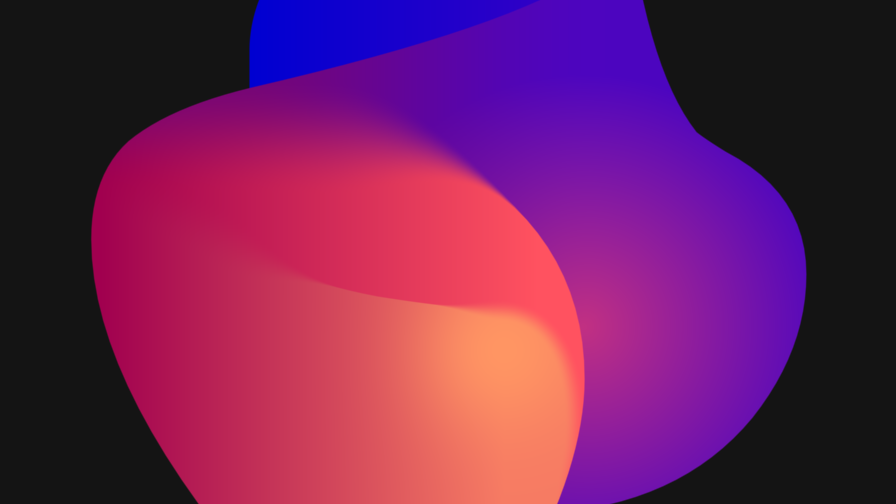
A Shadertoy shader for this background:

```glsl
struct Path { vec2 pen; float dist; float side; };

Path moveTo(vec2 start) {
    return Path(start, 1e3, 1.0);
}

// Straight edge: nearest distance plus an even-odd inside test
void lineTo(inout Path path, vec2 p, vec2 end) {
    vec2 e = end - path.pen, w = p - path.pen;
    float along = clamp(dot(w, e) / dot(e, e), 0.0, 1.0);
    path.dist = min(path.dist, length(w - e * along));
    if ((path.pen.y > p.y) != (end.y > p.y) && w.x < e.x * w.y / e.y) path.side = -path.side;
    path.pen = end;
}

// Quadratic Bezier edge, split into short lines
void curveTo(inout Path path, vec2 p, vec2 ctrl, vec2 end) {
    const int STEPS = 12;
    vec2 start = path.pen;
    for (int i = 1; i <= STEPS; i++) {
        float t = float(i) / float(STEPS);
        lineTo(path, p, mix(mix(start, ctrl, t), mix(ctrl, end, t), t));
    }
}

// Coverage of a path with a given edge softness
float cover(Path path, float softness) {
    return smoothstep(-softness, softness, -path.dist * path.side);
}

Path bodyPath(vec2 p) {
    Path s = moveTo(vec2(0.44, -0.065));
    lineTo(s, p, vec2(0.394, 0.0));
    curveTo(s, p, vec2(0.181, 0.294), vec2(0.181, 0.525));
    curveTo(s, p, vec2(0.181, 0.653), vec2(0.255, 0.720));
    curveTo(s, p, vec2(0.336, 0.787), vec2(0.498, 0.826));
    curveTo(s, p, vec2(0.891, 0.917), vec2(1.076, 1.002));
    lineTo(s, p, vec2(1.262, 1.069));
    curveTo(s, p, vec2(1.303, 0.838), vec2(1.382, 0.738));
    curveTo(s, p, vec2(1.398, 0.725), vec2(1.440, 0.699));
    curveTo(s, p, vec2(1.600, 0.616), vec2(1.600, 0.456));
    curveTo(s, p, vec2(1.600, 0.306), vec2(1.493, 0.171));
    curveTo(s, p, vec2(1.384, 0.039), vec2(1.204, -0.002));
    lineTo(s, p, vec2(1.1, -0.065));
    lineTo(s, p, vec2(0.44, -0.065));
    return s;
}

Path coralPath(vec2 p) {
    Path s = moveTo(vec2(-0.23, 0.734));
    curveTo(s, p, vec2(0.231, 0.741), vec2(0.671, 0.727));
    curveTo(s, p, vec2(0.861, 0.727), vec2(0.995, 0.613));
    curveTo(s, p, vec2(1.160, 0.472), vec2(1.160, 0.248));
    curveTo(s, p, vec2(1.160, 0.120), vec2(1.088, -0.042));
    lineTo(s, p, vec2(1.0, -0.3));
    lineTo(s, p, vec2(-0.23, -0.3));
    lineTo(s, p, vec2(-0.23, 0.734));
    return s;
}

Path amberPath(vec2 p) {
    Path s = moveTo(vec2(-0.23, 0.8));
    curveTo(s, p, vec2(0.3, 0.62), vec2(0.463, 0.514));
    curveTo(s, p, vec2(0.579, 0.444), vec2(0.748, 0.412));
    curveTo(s, p, vec2(0.891, 0.389), vec2(0.995, 0.384));
    curveTo(s, p, vec2(1.076, 0.380), vec2(1.116, 0.299));
    curveTo(s, p, vec2(1.150, 0.225), vec2(1.139, 0.109));
    lineTo(s, p, vec2(1.07, -0.3));
    lineTo(s, p, vec2(-0.23, -0.3));
    lineTo(s, p, vec2(-0.23, 0.8));
    return s;
}

// Linear colour ramp between two positions
vec3 ramp(vec3 from, vec3 to, float a, float b, float x) {
    return mix(from, to, clamp((x - a) / (b - a), 0.0, 1.0));
}

// Violet field with a pink heart, turning plum to the left
vec3 violetField(vec2 p) {
    vec3 violet = vec3(0.30, 0.02, 0.75), pink = vec3(0.76, 0.19, 0.51), plum = vec3(0.46, 0.02, 0.46);
    vec3 color = ramp(pink, violet, 0.0, 0.5, distance(p, vec2(1.157, 0.352)));
    return mix(plum, color, smoothstep(0.42, 1.2, p.x));
}

// Crimson to coral, with the amber lobe and its glow
vec3 warmField(vec2 p, float pixel) {
    vec3 crimson = vec3(0.63, 0.0, 0.31), coral = vec3(1.0, 0.32, 0.375);
    vec3 amber = vec3(0.965, 0.48, 0.39), peach = vec3(1.0, 0.585, 0.39);
    vec3 upper = ramp(crimson, coral, 0.21, 1.065, p.x);
    vec3 lower = ramp(crimson, amber, 0.2, 1.0, p.x);
    vec2 fromGlow = p - vec2(1.0, 0.305);
    lower = mix(lower, peach, exp(-dot(fromGlow, fromGlow) / 0.026));
    float softness = pixel + 0.055 * (1.0 - smoothstep(0.42, 0.67, p.x)) + 0.02 * smoothstep(0.86, 1.0, p.x);
    return mix(upper, lower, cover(amberPath(p), softness));
}

void mainImage(out vec4 fragColor, in vec2 fragCoord) {
    float pixel = 1.0 / iResolution.y;
    vec2 p = fragCoord * pixel;
    vec3 color = vec3(0.08);

    // Blue sheet behind the body
    float bulge = max(p.y - 0.9, 0.0);
    float sheet = smoothstep(-pixel, pixel, p.x - 0.495 - 1.9 * bulge * bulge);
    sheet *= step(p.x, 1.15) * step(0.77, p.y);
    color = mix(color, ramp(vec3(0.0, 0.0, 0.82), vec3(0.18, 0.0, 0.78), 0.5, 1.05, p.x), sheet);

    // Body: the warm front melts into violet above and cuts sharply on the right
    float softness = mix(0.115, pixel, smoothstep(0.65, 1.04, p.x));
    vec3 body = mix(violetField(p), warmField(p, pixel), cover(coralPath(p), softness));
    color = mix(color, body, cover(bodyPath(p), pixel));
    fragColor = vec4(color, 1.0);
}
```
